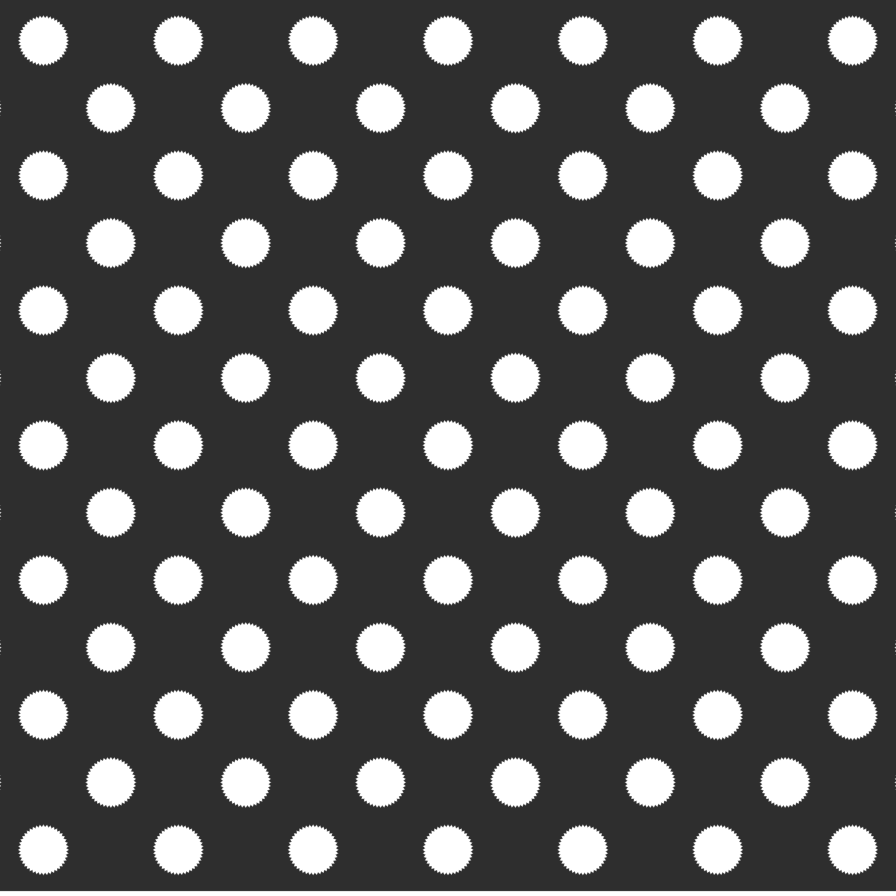
Give the GLSL for this pattern, as a WebGL 2 fragment shader.

```glsl
#version 300 es
precision highp float;
// Staggered white polka dots with finely serrated rims on charcoal, above a thin pale hem.

uniform vec2 u_resolution;
out vec4 fragColor;

const vec3 CHARCOAL = vec3(0.18);
const vec3 WHITE = vec3(1.0);

const float PITCH = 0.1505;                // spacing of dots within a row
const vec2 CENTRE_DOT = vec2(0.5, 0.503);  // anchor of the lattice
const float DOT_RADIUS = 0.0269;
const float RIM_TEETH = 44.0;
const float TOOTH_DEPTH = 0.0009;
const float RIM_SOFTNESS = 0.0014;
const float HEM_HEIGHT = 0.0055;

// Offset from the nearest point of a square lattice.
vec2 latticeOffset(vec2 p, float pitch) {
    return (fract(p / pitch + 0.5) - 0.5) * pitch;
}

// Offset from the nearest point of two interleaved square lattices.
vec2 staggeredOffset(vec2 p, float pitch) {
    vec2 a = latticeOffset(p, pitch);
    vec2 b = latticeOffset(p - 0.5 * pitch, pitch);
    return dot(a, a) < dot(b, b) ? a : b;
}

// Signed distance to a disc whose rim ripples into small teeth.
float serratedDisc(vec2 p, float radius, float teeth, float depth) {
    float angle = atan(p.y, p.x + 1e-6);
    return length(p) - radius - depth * cos(teeth * angle);
}

// Coverage of a shape from its signed distance.
float coverage(float distance, float softness) {
    return 1.0 - smoothstep(-softness, softness, distance);
}

void main() {
    float canvasSize = min(u_resolution.x, u_resolution.y);
    vec2 uv = gl_FragCoord.xy / canvasSize;
    float pixel = 1.0 / canvasSize;

    // Alternating rows of dots
    vec2 offset = staggeredOffset(uv - CENTRE_DOT, PITCH);
    float rim = serratedDisc(offset, DOT_RADIUS, RIM_TEETH, TOOTH_DEPTH);
    float dots = coverage(rim, max(RIM_SOFTNESS, 0.75 * pixel));

    // Pale hem along the lower edge
    float hem = coverage(uv.y - HEM_HEIGHT, 0.75 * pixel);

    fragColor = vec4(mix(CHARCOAL, WHITE, max(dots, hem)), 1.0);
}
```
